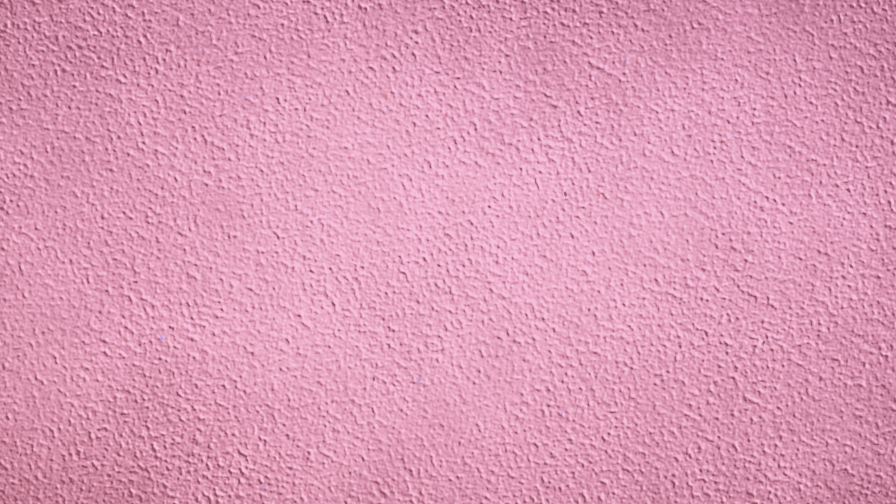
Reproduce this texture procedurally as a Shadertoy shader.

```glsl
// Pink painted plaster: a fine bumpy wall under raking light from the upper right.
// Rotated octaves of gradient noise give the relief; its slope along the light picks
// a tone from a pink ramp, with uneven lighting, a shallow dent and stray specks.

const float GRAIN_SCALE = 92.0;          // bumps per canvas height
const float BROAD_RATIO = 0.48;          // other bump sizes relative to the grain
const float FINE_RATIO = 1.6;
const float BROAD_AMOUNT = 0.5;
const float FINE_AMOUNT = 0.45;
const float ROUNDNESS = 0.5;             // swells bumps and pinches the gaps
const float LIGHT_STEP = 0.0036;         // distance over which slope is taken
const vec2 LIGHT_DIR = vec2(0.74, 0.67);
const float RELIEF = 4.1;
const float EDGE_BITE = 0.1;             // extra contrast on steep edges
const float VIGNETTE = 4.0;
const float CENTRE_LIFT = 0.7;
const float MOTTLE = 0.8;
const float BLOTCH = 0.5;
const vec2 DENT_POS = vec2(0.37, 0.44);
const float DENT_SIZE = 0.022;
const float SPECK_GRID = 14.0;
const float SPECK_CHANCE = 0.06;

const vec3 CREVICE = vec3(0.66, 0.39, 0.48);
const vec3 SHADOW = vec3(0.77, 0.49, 0.59);
const vec3 SHADE = vec3(0.83, 0.55, 0.66);
const vec3 PINK = vec3(0.88, 0.61, 0.72);
const vec3 LIGHT_PINK = vec3(0.92, 0.67, 0.77);
const vec3 HIGHLIGHT = vec3(0.95, 0.73, 0.84);
const vec3 VIOLET_SPECK = vec3(0.72, 0.60, 0.88);
const vec3 ORANGE_SPECK = vec3(0.86, 0.50, 0.46);
const vec3 DARK_SPECK = vec3(0.42, 0.26, 0.40);

float hash(vec2 p) {
    return fract(sin(dot(p, vec2(127.1, 311.7))) * 43758.5453);
}

vec2 hash2(vec2 p) {
    return vec2(hash(p), hash(p + 57.3));
}

vec2 rotate(vec2 p, float angle) {
    float c = cos(angle), s = sin(angle);
    return vec2(c * p.x - s * p.y, s * p.x + c * p.y);
}

float cornerSlope(vec2 cell, vec2 offset, vec2 corner) {
    return dot(hash2(cell + corner) * 2.0 - 1.0, offset - corner);
}

float gradientNoise(vec2 p) {
    vec2 i = floor(p), f = p - i;
    vec2 w = f * f * f * (f * (f * 6.0 - 15.0) + 10.0);
    float low = mix(cornerSlope(i, f, vec2(0, 0)), cornerSlope(i, f, vec2(1, 0)), w.x);
    float high = mix(cornerSlope(i, f, vec2(0, 1)), cornerSlope(i, f, vec2(1, 1)), w.x);
    return mix(low, high, w.y);
}

// Two short curved creases side by side
float dent(vec2 p) {
    float depth = 0.0;
    for (int k = 0; k < 2; k++) {
        vec2 q = (p - DENT_POS - vec2(float(k) * 0.03, 0.01)) / DENT_SIZE;
        float crease = q.x + 0.35 * q.y + 0.25 * q.y * q.y;
        depth += exp(-crease * crease * 9.0 - q.y * q.y);
    }
    return depth;
}

// Each octave is turned differently so that no grid shows
float height(vec2 p) {
    vec2 g = p * GRAIN_SCALE;
    float broad = gradientNoise(rotate(g, 1.1) * BROAD_RATIO + 8.4);
    float grain = gradientNoise(rotate(g, 0.5));
    float fine = gradientNoise(rotate(g, 2.0) * FINE_RATIO + 31.7);
    grain += ROUNDNESS * abs(grain);
    return BROAD_AMOUNT * broad + grain + FINE_AMOUNT * fine - 0.4 * dent(p);
}

// Tone 0 is the middle pink; one unit is about one standard deviation
vec3 pinkRamp(float tone) {
    vec3 c = mix(CREVICE, SHADOW, clamp((tone + 2.05) / 0.8, -0.7, 1.0));
    c = mix(c, SHADE, clamp((tone + 1.25) / 0.64, 0.0, 1.0));
    c = mix(c, PINK, clamp((tone + 0.61) / 0.61, 0.0, 1.0));
    c = mix(c, LIGHT_PINK, clamp(tone / 0.71, 0.0, 1.0));
    return mix(c, HIGHLIGHT, clamp((tone - 0.71) / 0.89, 0.0, 1.4));
}

// Rare small elongated flecks, one candidate per grid cell
vec3 addSpecks(vec3 color, vec2 p, float pixel) {
    vec2 cell = floor(p * SPECK_GRID);
    vec2 centre = (cell + 0.2 + 0.6 * hash2(cell + 3.7)) / SPECK_GRID;
    vec2 q = rotate(p - centre, -1.0 - 1.2 * hash(cell + 5.3)) * vec2(1.0, 1.9);
    float size = mix(0.003, 0.008, pow(hash(cell + 7.9), 3.0));
    float mask = 1.0 - smoothstep(size - pixel, size + pixel, length(q));
    float kind = hash(cell + 13.7);
    vec3 paint = kind < 0.45 ? VIOLET_SPECK : kind < 0.75 ? ORANGE_SPECK : DARK_SPECK;
    return mix(color, paint, 0.7 * mask * step(hash(cell + 9.1), SPECK_CHANCE));
}

void mainImage(out vec4 fragColor, in vec2 fragCoord) {
    vec2 uv = fragCoord / iResolution.xy;
    vec2 p = fragCoord / iResolution.y;

    // Relief, rougher in some patches than in others
    float blotch = gradientNoise(rotate(p, 0.8) * 9.0);
    float patches = gradientNoise(p * 3.5 + 4.2) + 0.5 * blotch;
    vec2 toLight = LIGHT_DIR * LIGHT_STEP * 0.5;
    float slope = RELIEF * (height(p - toLight) - height(p + toLight));
    float tone = slope * (0.85 + EDGE_BITE * abs(slope)) * (1.0 + 0.5 * patches);

    // Uneven lighting over the wall
    vec2 fromCentre = uv - 0.5;
    tone += CENTRE_LIFT - VIGNETTE * dot(fromCentre, fromCentre);
    tone += MOTTLE * gradientNoise(p * 2.3 + 17.0) + BLOTCH * blotch;

    // Colour, slightly cooler toward the upper right
    vec3 color = pinkRamp(tone);
    color += vec3(-0.004, 0.0, 0.01) * (uv.x + uv.y - 1.0);
    color = addSpecks(color, p, 1.0 / iResolution.y);
    fragColor = vec4(clamp(color, 0.0, 1.0), 1.0);
}
```
